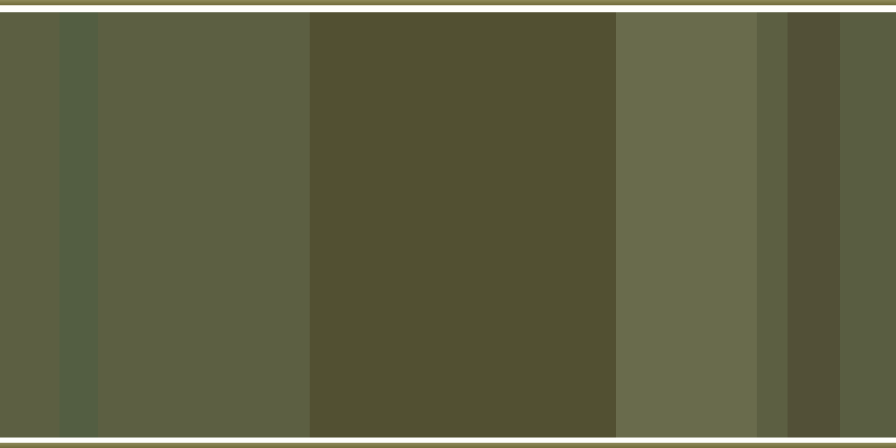
Write a Shadertoy shader that draws this background.

```glsl
// Flat vertical olive panels framed above and below by a white rule and a
// thin bevelled olive strip. Each panel is an antialiased interval laid over
// a base colour; the frame is made of horizontal edges in canvas units.

#define BASE_OLIVE   vec3(0.361, 0.373, 0.259)
#define GREEN_STRIPE vec3(0.325, 0.369, 0.259)
#define DARK_PANEL   vec3(0.322, 0.314, 0.196)
#define LIGHT_PANEL  vec3(0.412, 0.420, 0.298)
#define DARK_STRIPE  vec3(0.322, 0.314, 0.216)
#define RIGHT_PANEL  vec3(0.349, 0.365, 0.255)
#define RULE_WHITE   vec3(0.995, 0.995, 0.985)
#define BEVEL_LIGHT  vec3(0.560, 0.540, 0.350)
#define BEVEL_DARK   vec3(0.440, 0.420, 0.225)
#define STRIP_HEIGHT 0.0117
#define TOP_RULE     0.0156
#define BOTTOM_RULE  0.0117

// Coverage of the region beyond an edge, softened over one pixel
float past(float edge, float pos, float pixel) {
    return clamp((pos - edge) / pixel + 0.5, 0.0, 1.0);
}

// Coverage of the interval from lo to hi
float band(float lo, float hi, float pos, float pixel) {
    return past(lo, pos, pixel) - past(hi, pos, pixel);
}

// Vertical panels, from left to right
vec3 panels(float x, float pixel) {
    vec3 color = BASE_OLIVE;
    color = mix(color, GREEN_STRIPE, band(0.0664, 0.1094, x, pixel));
    color = mix(color, DARK_PANEL, band(0.3457, 0.6875, x, pixel));
    color = mix(color, LIGHT_PANEL, band(0.6875, 0.8447, x, pixel));
    color = mix(color, DARK_STRIPE, band(0.8789, 0.9375, x, pixel));
    return mix(color, RIGHT_PANEL, past(0.9375, x, pixel));
}

void mainImage(out vec4 fragColor, in vec2 fragCoord) {
    vec2 uv = fragCoord / iResolution.xy;
    vec2 pixel = 1.0 / iResolution.xy;
    vec3 color = panels(uv.x, pixel.x);

    // White rules inside the strips
    float topStrip = 1.0 - STRIP_HEIGHT;
    float inside = band(STRIP_HEIGHT + BOTTOM_RULE, topStrip - TOP_RULE, uv.y, pixel.y);
    color = mix(RULE_WHITE, color, inside);

    // Bevelled outer strips, each lit from above
    float stripBase = uv.y > 0.5 ? topStrip : 0.0;
    float height = clamp((uv.y - stripBase) / STRIP_HEIGHT, 0.0, 1.0);
    vec3 bevel = mix(BEVEL_DARK, BEVEL_LIGHT, height);
    float framed = band(STRIP_HEIGHT, topStrip, uv.y, pixel.y);
    color = mix(bevel, color, framed);

    fragColor = vec4(color, 1.0);
}
```
